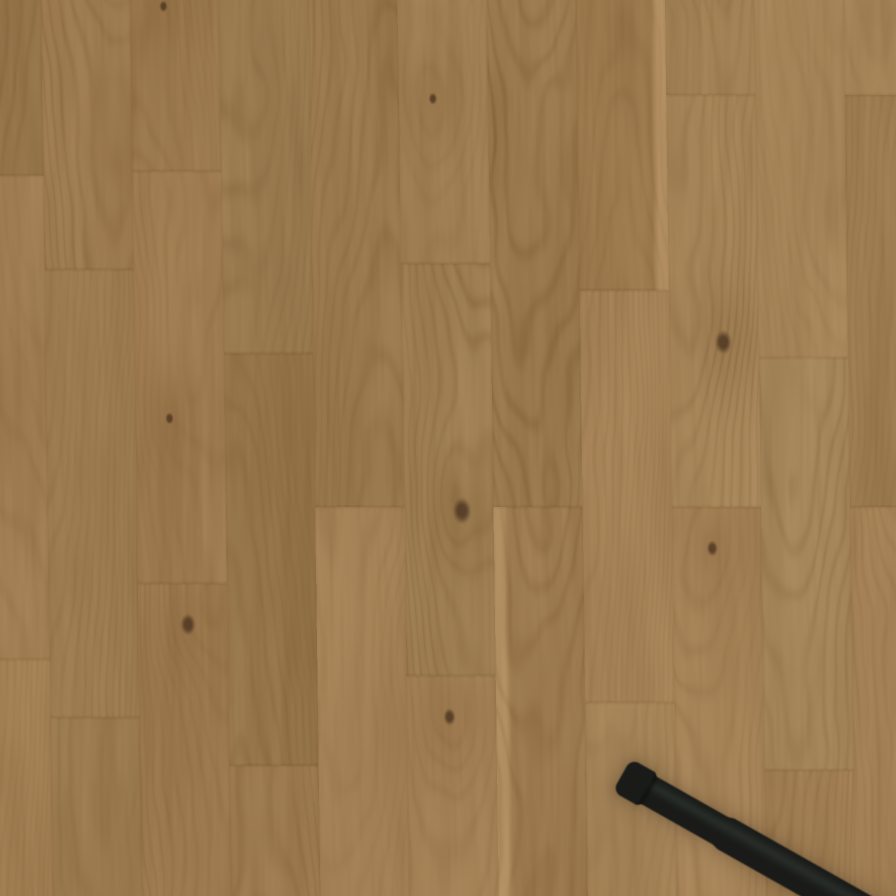
This texture is drawn by a WebGL 1 fragment shader. Its source:

```glsl
precision highp float;
// Oak strip floor with staggered boards, ring grain, knots and a dark rod lying in one corner.
uniform vec2 u_resolution;

float hash(vec2 p) {
  vec3 q = fract(p.xyx * 0.1031);
  q += dot(q, q.yzx + 33.33);
  return fract((q.x + q.y) * q.z);
}

float noise(vec2 p) {
  vec2 i = floor(p), f = fract(p);
  f = f * f * (3.0 - 2.0 * f);
  return mix(mix(hash(i), hash(i + vec2(1, 0)), f.x),
             mix(hash(i + vec2(0, 1)), hash(i + vec2(1, 1)), f.x), f.y);
}

vec3 floorColor(vec2 p) {
  // Slightly leaning columns, a tenth of the canvas wide
  float x = (p.x - 0.0456 - 0.0135 * (1.0 - p.y)) / 0.0995 + 1.0;
  float column = floor(x), u = fract(x);

  // End joints alternate between low and high columns
  float joint = mod(column, 2.0) < 0.5
    ? 0.264 + 0.17 * smoothstep(0.0, 4.0, column)
    : 0.2 + 0.06 * cos(column - 5.7);
  float boardLength = mix(0.54, 0.46, smoothstep(0.0, 2.0, column));
  if (abs(abs(column - 5.0) - 1.0) < 0.1) boardLength += 0.2;
  float y = (p.y - joint) / boardLength;
  float row = floor(y), v = fract(y);
  vec2 id = vec2(column, row) + 20.0;
  float toneSeed = hash(id), grainSeed = hash(id + 31.0), knotSeed = hash(id + 57.0);
  float s = p.y / 0.0995;
  vec2 shift = 60.0 * vec2(grainSeed, toneSeed);

  // Knots in every third column, with the grain bending round them
  vec2 k = vec2(u - 0.35 - 0.3 * knotSeed,
                (v - (row < 0.0 ? 0.9 : 0.4)) * boardLength / 0.0995);
  float hasKnot = 1.0 - step(0.5, abs(mod(column, 3.0) - 2.0));
  float bend = hasKnot * exp(-5.0 * dot(k, k * vec2(1.0, 0.5)));
  float knotSize = 0.035 + 0.055 * knotSeed;
  float knot = hasKnot * (1.0 - smoothstep(0.4, 1.3, length(k * vec2(1.0, 0.7)) / knotSize));

  // Growth rings: arches near the middle of the log, slanted lines further out
  float center = column == 6.0 ? 0.0 : 2.0 * (grainSeed - 0.5);
  float across = u - 0.5 - center;
  float wobble = noise(vec2(u * 2.0, s * 0.7) + shift);
  float rings = 0.75 * s * (column == 6.0 || toneSeed > 0.4 ? 1.0 : -1.0)
    - 8.0 * across * across + 2.2 * wobble + 1.6 * bend
    + 0.5 * noise(vec2(u * 5.0, s * 2.0) + shift);
  float line = pow(0.5 + 0.5 * cos(6.2832 * rings), 3.0);
  float strength = (0.25 + 0.75 * noise(vec2(u * 1.5, s * 0.4) + shift.yx))
    * (column == 6.0 ? 1.0 : 0.4 + 0.5 * knotSeed);

  // Board tone, soft stains, streaks and fine pores
  float tone = 0.055 * (toneSeed - 0.5) + 0.025 * (p.x - 0.5) + 0.012;
  tone += 0.035 * (noise(vec2(u * 1.6, s * 0.5) + shift.yx) - 0.5);
  tone += 0.026 * (noise(vec2(u * 9.0 + wobble, s * 0.5) + shift) - 0.5);
  tone += 0.022 * (noise(vec2(u * 26.0 + wobble, s * 1.6) + shift) - 0.5);
  tone -= 0.05 * strength * line + 0.03 * bend;

  // Pale sapwood along two board edges
  float sapwood = 0.0;
  if (column == 6.0 && row < 0.0) sapwood = 1.0 - smoothstep(0.1, 0.18, u);
  if (column == 7.0 && row > 0.0) sapwood = smoothstep(0.82, 0.92, u);
  tone += 0.085 * sapwood;

  // Faint seams between boards
  float side = min(u, 1.0 - u) * 0.0995;
  float end = min(v, 1.0 - v) * boardLength;
  tone -= 0.016 * (1.0 - smoothstep(0.0, 0.003, side));
  tone -= 0.03 * (1.0 - smoothstep(0.0, 0.0035, end));

  vec3 wood = vec3(0.607, 0.475, 0.307) + tone * vec3(1.0, 1.02, 0.96);
  wood.r += 0.016 * (hash(id + 83.0) - 0.5);
  return mix(wood, vec3(0.29, 0.20, 0.12), 0.8 * knot);
}

vec3 addRod(vec3 color, vec2 p) {
  vec2 q = p - vec2(0.694, 0.135);
  float along = dot(q, vec2(0.871, -0.492));
  float across = dot(q, vec2(0.492, 0.871));
  float radius = 0.0175 + 0.0035 * (1.0 - smoothstep(0.03, 0.036, along))
    + 0.002 * smoothstep(0.125, 0.135, along);
  vec2 e = vec2(-along, abs(across) - radius) + 0.01;
  float d = length(max(e, 0.0)) + min(max(e.x, e.y), 0.0) - 0.01;

  // Contact shadow, then the rounded body with a cool sheen
  color *= 1.0 - 0.16 * exp(-max(d, 0.0) * 110.0);
  float sheen = exp(-pow((across / radius - 0.35) / 0.35, 2.0));
  vec3 body = vec3(0.10, 0.105, 0.095)
    + vec3(0.05, 0.065, 0.062) * sheen * smoothstep(0.025, 0.045, along);
  body *= 1.0 - 0.3 * exp(-pow((along - 0.034) / 0.003, 2.0));
  return mix(body, color, smoothstep(-0.0015, 0.0015, d));
}

void main() {
  // Four samples per pixel soften every edge
  vec3 color = vec3(0.0);
  for (int i = 0; i < 4; i++) {
    vec2 offset = vec2(mod(float(i), 2.0), floor(float(i) / 2.0)) - 0.5;
    vec2 p = (gl_FragCoord.xy + 0.6 * offset) / u_resolution;
    color += 0.25 * addRod(floorColor(p), p);
  }
  gl_FragColor = vec4(color, 1.0);
}
```
